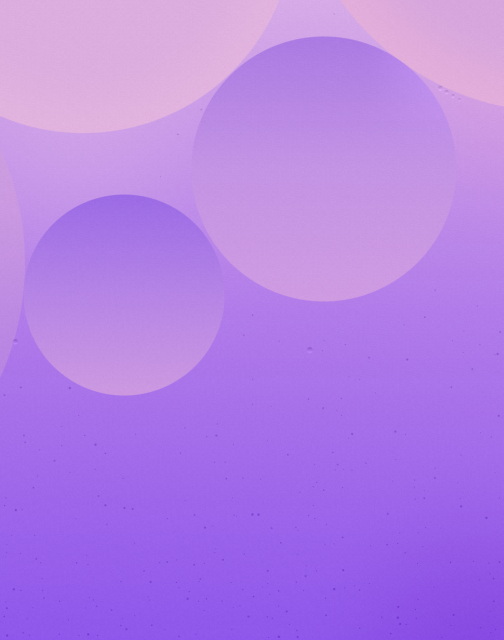
This background is drawn by a WebGL 2 fragment shader. Its source:

```glsl
#version 300 es
precision highp float;
uniform vec2 u_resolution;
out vec4 fragColor;

float hash(vec2 p) {
    return fract(sin(dot(p, vec2(127.1, 311.7))) * 43758.5453);
}

// Three-stop gradient, t from 0 (low) to 1 (high)
vec3 ramp(vec3 low, vec3 mid, vec3 high, float t) {
    t = clamp(t, 0.0, 1.0);
    return t < 0.5 ? mix(low, mid, t * 2.0) : mix(mid, high, t * 2.0 - 1.0);
}

// Antialiased disc coverage
float disc(vec2 p, vec2 center, float radius) {
    float soft = 0.8 / u_resolution.y;
    return 1.0 - smoothstep(-soft, soft, length(p - center) - radius);
}

// Sparse dark dots, one candidate in each grid cell
float specks(vec2 p, float scale, float density) {
    vec2 cell = floor(p * scale);
    vec2 offset = 0.2 + 0.6 * vec2(hash(cell + 3.1), hash(cell + 7.7));
    float size = mix(0.0006, 0.0018, pow(hash(cell + 13.3), 3.0));
    float present = step(hash(cell), density);
    return present * disc(p, (cell + offset) / scale, size);
}

// Tiny bubble: dark upper rim and pale lower rim
vec3 bubble(vec3 color, vec2 p, vec2 center, float radius) {
    float body = disc(p, center, radius);
    float shade = clamp((p.y - center.y) / radius, -1.0, 1.0);
    return color - body * 0.11 * (shade + 0.2);
}

void main() {
    vec2 p = gl_FragCoord.xy / u_resolution.y;

    // Liquid background, pink at the top and violet at the bottom
    vec3 color = ramp(vec3(0.56, 0.34, 0.92), vec3(0.69, 0.48, 0.915),
                      vec3(0.84, 0.67, 0.905), p.y);
    float corner = 1.0 - smoothstep(0.0, 0.3, length(p - vec2(0.76, 0.0)));
    color -= corner * vec3(0.03, 0.05, 0.03);
    float rightGlow = 1.0 - smoothstep(0.0, 0.25, length(p - vec2(0.8, 0.84)));
    color += rightGlow * vec3(0.03, 0.01, -0.02);
    float leftGlow = 1.0 - smoothstep(0.0, 0.28, length(p - vec2(0.12, 0.75)));
    color += leftGlow * vec3(0.03, 0.04, 0.0);

    // Dust, thicker toward the bottom
    float density = 0.2 * (1.0 - smoothstep(0.0, 0.6, p.y));
    float dust = specks(p, 70.0, density) + 0.8 * specks(p + 4.3, 37.0, density + 0.015);
    color -= dust * vec3(0.11, 0.12, 0.09);

    // Large side drop
    vec2 center = vec2(-0.393, 0.589);
    vec3 drop = mix(vec3(0.72, 0.52, 0.89), vec3(0.80, 0.61, 0.88),
                    smoothstep(0.4, 0.75, p.y));
    color = mix(color, drop, disc(p, center, 0.432));

    // Upper left drop with a warm rim
    center = vec2(0.130, 1.122);
    float rim = smoothstep(0.22, 0.33, length(p - center));
    drop = mix(vec3(0.86, 0.68, 0.875), vec3(0.88, 0.70, 0.87), rim);
    color = mix(color, drop, disc(p, center, 0.330));

    // Upper right drop with a warm rim
    center = vec2(0.870, 1.240);
    rim = smoothstep(0.30, 0.415, length(p - center));
    drop = mix(vec3(0.84, 0.65, 0.865), vec3(0.885, 0.68, 0.855), rim);
    color = mix(color, drop, disc(p, center, 0.415));

    // Middle drop
    center = vec2(0.506, 0.736);
    drop = ramp(vec3(0.81, 0.61, 0.885), vec3(0.765, 0.58, 0.895),
                vec3(0.67, 0.48, 0.89), (p.y - center.y) / 0.414 + 0.5);
    drop += 0.07 * smoothstep(0.05, 0.21, p.x - center.x) * smoothstep(0.0, 0.2, p.y - center.y);
    color = mix(color, drop, disc(p, center, 0.207));

    // Small drop
    center = vec2(0.194, 0.539);
    drop = ramp(vec3(0.80, 0.60, 0.88), vec3(0.71, 0.52, 0.90),
                vec3(0.61, 0.42, 0.90), (p.y - center.y) / 0.314 + 0.5);
    color = mix(color, drop, disc(p, center, 0.157));

    // Bubbles: one alone, one by the side drop, and a trail under the right drop
    color = bubble(color, p, vec2(0.484, 0.453), 0.0045);
    color = bubble(color, p, vec2(0.024, 0.466), 0.004);
    for (float i = 0.0; i < 4.0; i++) {
        vec2 spot = vec2(0.688 + 0.010 * i, 0.862 - 0.006 * i);
        color = bubble(color, p, spot, 0.0038 - 0.0006 * i);
    }

    // Fine grain
    color += (hash(floor(p * 512.0)) - 0.5) * 0.014;
    fragColor = vec4(color, 1.0);
}
```
